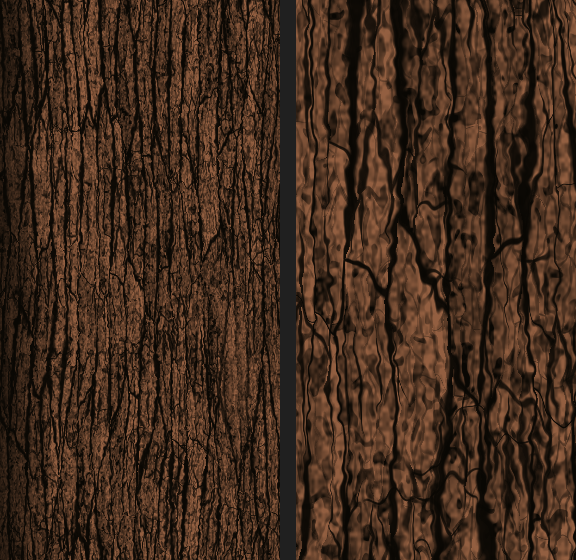
Left: the whole. Right: its middle third, enlarged.
A WebGL 2 fragment shader for this texture:

```glsl
#version 300 es
precision highp float;
// Old tree bark: tall ridges split by dark, ragged vertical furrows.
// Stretched cellular layers of falling size cut plates, shreds and fibres;
// layered sines bend them and fine noise roughens the lit faces.

uniform vec2 u_resolution;
out vec4 fragColor;

float hash(vec2 p) {
    vec3 q = fract(p.xyx * vec3(0.1031, 0.1030, 0.0973));
    q += dot(q, q.yzx + 33.33);
    return fract((q.x + q.y) * q.z);
}

float valueNoise(vec2 p) {
    vec2 cell = floor(p), f = fract(p);
    f = f * f * (3.0 - 2.0 * f);
    float low = mix(hash(cell), hash(cell + vec2(1, 0)), f.x);
    float high = mix(hash(cell + vec2(0, 1)), hash(cell + vec2(1, 1)), f.x);
    return mix(low, high, f.y);
}

// x: distance to the cell border in canvas units,
// y: horizontal part of the border normal, z: random value of the cell
vec3 cellular(vec2 p, vec2 density) {
    vec2 q = p * density, base = floor(q);
    vec2 nearest = vec2(0), second = vec2(0), id = vec2(0);
    float d1 = 1e3, d2 = 1e3;
    for (int j = -1; j <= 1; j++)
    for (int i = -1; i <= 1; i++) {
        vec2 cell = base + vec2(i, j);
        vec2 jitter = vec2(hash(cell + 11.0), hash(cell + 57.0));
        vec2 r = cell + 0.08 + 0.84 * jitter - q;
        float d = dot(r, r);
        if (d < d1) {
            d2 = d1; second = nearest;
            d1 = d; nearest = r; id = cell;
        } else if (d < d2) {
            d2 = d; second = r;
        }
    }
    vec2 slope = (second - nearest) * density;
    float steepness = max(length(slope), 1e-4);
    return vec3(0.5 * (d2 - d1) / steepness, slope.x / steepness, hash(id + 91.0));
}

// 0 inside the gap between cells, 1 on the face; level gaps are thinner
float face(vec3 cell, float width, float pixel) {
    float w = width * mix(0.3, 1.0, abs(cell.y));
    return smoothstep(0.4 * w - 0.2 * pixel, w + 0.5 * pixel, cell.x);
}

// Slow sway of the trunk plus ragged edges
vec2 bend(vec2 p) {
    float sway = 0.010 * sin(3.1 * p.y + 4.0 * p.x) + 0.004 * sin(8.3 * p.y + 9.0 * p.x + 1.7);
    float ragged = 0.010 * (valueNoise(p * vec2(24, 7)) - 0.5)
                 + 0.006 * (valueNoise(p * vec2(60, 32)) - 0.5)
                 + 0.006 * (valueNoise(p * vec2(120, 85)) - 0.5);
    float lift = 0.04 * (valueNoise(p * vec2(60, 24) + 7.0) - 0.5);
    return p + vec2(sway + ragged, lift);
}

float spot(vec2 p, vec2 centre, vec2 radius) {
    vec2 r = (p - centre) / radius;
    return exp(-dot(r, r));
}

vec3 barkColour(float tone) {
    return mix(vec3(0.035, 0.027, 0.012), vec3(0.555, 0.36, 0.245), clamp(tone, 0.0, 1.04));
}

void main() {
    vec2 p = gl_FragCoord.xy / u_resolution.x;
    float pixel = 1.0 / u_resolution.x;
    vec2 b = bend(p);

    // Ridged on the left, more shredded on the right, with one worn strip
    float shredded = smoothstep(0.25, 0.75, p.x);
    float worn = spot(b, vec2(0.84, 0.66), vec2(0.045, 0.22));
    float scar = spot(p, vec2(0.52, 0.75), vec2(0.16, 0.05));

    vec3 plate = cellular(b, vec2(18.0, 2.0));
    vec3 shred = cellular(b + vec2(3.7, 1.3), vec2(36.0, 4.5));
    vec3 fibre = cellular(b + vec2(8.1, 5.9), vec2(80.0, 14.0));
    vec3 crack = cellular(b + vec2(1.9, 9.4), vec2(17.0, 16.0));

    // Furrow widths vary along the trunk
    float wide = valueNoise(p * vec2(14, 6) + 3.0);
    float plateWidth = mix(0.001, 0.0115, wide) * mix(1.1, 0.75, shredded);
    float shredWidth = 0.0055 * smoothstep(0.3, 1.0, valueNoise(p * vec2(20, 9) + 20.0));
    float broken = smoothstep(0.66, 0.82, valueNoise(p * vec2(16, 15) + 40.0) + 0.3 * scar);

    // Lit faces: plate shades, long streaks, grain and pits
    float streak = valueNoise(b * vec2(95, 9));
    float grain = valueNoise(p * vec2(235, 175));
    float pits = smoothstep(0.60, 0.78, valueNoise(b * vec2(135, 75) + 5.0));
    float tone = 0.77 + 0.24 * (plate.z - 0.5) + 0.24 * (shred.z - 0.5)
               + 0.16 * (fibre.z - 0.5) + 0.24 * (streak - 0.5) + 0.52 * (grain - 0.5);
    tone -= 0.42 * pits * (1.0 - 0.7 * worn);

    // Light from the right catches one flank of each ridge
    tone += 0.15 * plate.y * exp(-plate.x / 0.009) + 0.10 * shred.y * exp(-shred.x / 0.005);

    // Carve the gaps, deepest first
    float carve = 1.0 - 0.85 * worn;
    tone *= mix(1.0, face(plate, plateWidth, pixel), 0.95 * carve);
    tone *= mix(1.0, face(shred, shredWidth, pixel), 0.85 * carve * smoothstep(0.0, 0.001, shredWidth));
    tone *= mix(1.0, face(fibre, 0.0020, pixel), mix(0.22, 0.42, shredded) * carve);
    tone *= mix(1.0, face(crack, 0.0045, pixel), 0.8 * broken * carve);

    // The trunk turns away into shade at the left, and slightly at the right
    tone *= mix(0.34, 1.0, smoothstep(-0.02, 0.22, p.x)) * mix(1.0, 0.85, smoothstep(0.9, 1.0, p.x));
    fragColor = vec4(barkColour(tone), 1.0);
}
```
